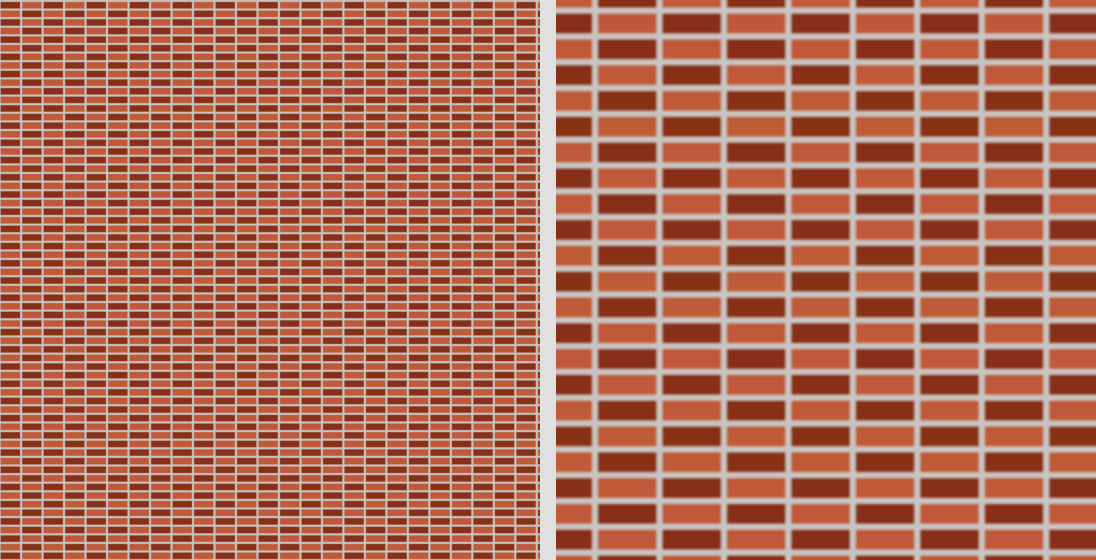
Left: the whole. Right: its middle third, enlarged.
Reproduce this pattern procedurally as a Shadertoy shader.

```glsl
// Lengths are fractions of the canvas height
const vec2  BRICK_PITCH  = vec2(0.03837, 0.015362);
const vec2  GRID_ORIGIN  = vec2(-0.0007, -0.0002);
const float JOINT_WIDTH  = 0.00375;
const float JOINT_SOFT   = 0.00155;
const vec3  DARK_BRICK   = vec3(0.53, 0.187, 0.09);
const vec3  LIGHT_BRICK  = vec3(0.75, 0.35, 0.22);
const vec3  MORTAR       = vec3(0.785, 0.768, 0.76);
const vec3  HUE_DRIFT    = vec3(0.002, -0.006, 0.007);
const float DRIFT_PERIOD = 6.33;  // in courses
const float DRIFT_CENTRE = 3.5;   // reddest course
const float BRICK_SHADE  = 0.03;
const float TAU          = 6.2831853;

// Dark and light bricks alternate along and across the courses
vec3 brickColour(vec2 cell, vec2 local) {
    float isLight = mod(cell.x + cell.y, 2.0);
    vec3 colour = mix(DARK_BRICK, LIGHT_BRICK, isLight);
    // Slow drift between redder and browner courses
    colour += HUE_DRIFT * cos(TAU * (cell.y - DRIFT_CENTRE) / DRIFT_PERIOD);
    // Faint vertical shading on each face
    return colour * (1.0 + BRICK_SHADE * (0.5 - local.y));
}

// Coverage of the mortar grid, softened by at least a pixel
float mortarMask(vec2 local, float pixel) {
    vec2 toJoint = min(local, 1.0 - local) * BRICK_PITCH;
    float halfWidth = 0.5 * JOINT_WIDTH;
    float soft = max(JOINT_SOFT, 0.6 * pixel);
    vec2 joint = 1.0 - smoothstep(halfWidth - soft, halfWidth + soft, toJoint);
    // Joints merge smoothly where they cross
    return 1.0 - (1.0 - joint.x) * (1.0 - joint.y);
}

void mainImage(out vec4 fragColor, in vec2 fragCoord) {
    float pixel = 1.0 / iResolution.y;
    vec2 grid = (fragCoord * pixel - GRID_ORIGIN) / BRICK_PITCH;
    vec2 cell = floor(grid);
    vec2 local = fract(grid);

    vec3 colour = mix(brickColour(cell, local), MORTAR, mortarMask(local, pixel));
    fragColor = vec4(colour, 1.0);
}
```
